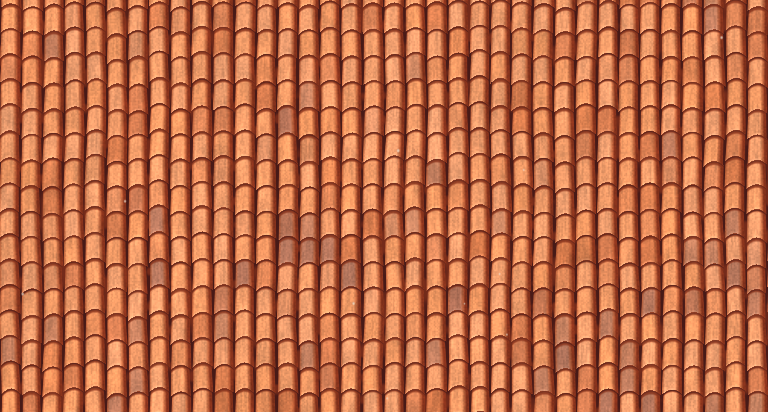
Give the GLSL for this texture, as a WebGL 1 fragment shader.

```glsl
precision highp float;

uniform vec2 u_resolution;

const vec2 TILE_COUNT = vec2(36.0, 16.0);
const float ROW_PHASE = 0.68;
const float ARCH_HEIGHT = 0.22;

const vec3 ORANGE = vec3(0.97, 0.61, 0.39);
const vec3 PALE_CLAY = vec3(0.95, 0.66, 0.50);
const vec3 TERRACOTTA = vec3(0.76, 0.37, 0.21);
const vec3 RUST = vec3(0.53, 0.20, 0.11);
const vec3 GAP_BROWN = vec3(0.28, 0.10, 0.09);
const vec3 DUSTY = vec3(0.66, 0.43, 0.35);
const vec3 FLECK = vec3(0.92, 0.87, 0.80);

float hash(vec2 p) {
  vec3 q = fract(vec3(p.xyx) * 0.1031);
  q += dot(q, q.yzx + 33.33);
  return fract((q.x + q.y) * q.z);
}

float noise(vec2 p) {
  vec2 cell = floor(p);
  vec2 f = fract(p);
  f = f * f * (3.0 - 2.0 * f);
  float low = mix(hash(cell), hash(cell + vec2(1.0, 0.0)), f.x);
  float high = mix(hash(cell + vec2(0.0, 1.0)), hash(cell + vec2(1.0)), f.x);
  return mix(low, high, f.y);
}

// Signed variation in the range -0.5 to 0.5
float vary(vec2 id, float seed) {
  return hash(id + seed) - 0.5;
}

// Fired clay tint of one tile; dusty tiles gather in patches and low rows
vec3 clayColor(vec2 id, float height) {
  float patchy = noise(id * vec2(0.35, 0.22) + 9.0);
  vec3 clay = mix(ORANGE, PALE_CLAY, 0.6 * hash(id + 3.7));
  clay = mix(clay, TERRACOTTA, 0.5 * smoothstep(0.72, 1.0, hash(id + 19.1)));
  float dust = hash(id + 41.3) + 0.3 * (patchy - 0.5) - 0.14 * height;
  return mix(clay, DUSTY, 0.85 * smoothstep(0.74, 1.0, dust)) * (0.95 + 0.09 * patchy);
}

// Rounded cross-section lit from the left; s runs from -1 to 1
vec3 shadeBarrel(vec3 clay, float s) {
  vec3 side = mix(TERRACOTTA, clay * 0.76, 0.3);
  vec3 color = mix(side, clay, smoothstep(-1.0, -0.7, s));
  color = mix(color, side, smoothstep(0.25, 0.58, s));
  return mix(color, RUST, smoothstep(0.52, 0.8, s));
}

// Sparse round flecks of lichen and mortar
float fleckMask(vec2 p, float blur) {
  vec2 g = p * 2.5;
  vec2 cell = floor(g);
  vec2 center = 0.3 + 0.4 * vec2(hash(cell + 5.1), hash(cell + 8.9));
  float radius = mix(0.06, 0.16, hash(cell + 13.7));
  float spot = 1.0 - smoothstep(radius - blur, radius + blur, length(fract(g) - center));
  return spot * step(0.996, hash(cell + 27.3));
}

void main() {
  vec2 uv = gl_FragCoord.xy / u_resolution;
  vec2 p = uv * TILE_COUNT;
  vec2 pixel = TILE_COUNT / u_resolution;

  // Nearly straight columns
  float x = p.x + 0.12 * (noise(vec2(p.x * 0.5, p.y * 0.25)) - 0.5);
  float column = floor(x);
  float across = x - column - 0.5;

  // Overlapping rows with arched lower edges
  float slip = 0.26 * vary(vec2(column, 2.0), 7.0)
             + 0.16 * (noise(vec2(column * 7.0, p.y * 0.5)) - 0.5);
  float arch = ARCH_HEIGHT * (1.0 - 4.0 * across * across);
  float y = p.y - ROW_PHASE - slip - arch;
  float row = floor(y);
  float along = y - row;
  vec2 id = vec2(column, row) + 50.0;

  // Slightly tapered and offset body
  float center = -0.01 + 0.05 * vary(id, 11.0) + 0.07 * vary(id, 23.0) * (along - 0.5);
  float halfWidth = mix(0.465, 0.43, along) + 0.015 * vary(id, 31.0);
  float s = (across - center) / halfWidth;
  float body = 1.0 - smoothstep(-pixel.x * 0.6, pixel.x * 0.6, abs(across - center) - halfWidth);

  vec3 color = shadeBarrel(clayColor(id, uv.y), s);

  // Pitted grain, stains and lengthwise scratches
  float stain = noise(p * vec2(2.2, 1.5) + 70.0);
  float grain = noise(p * vec2(14.0, 16.0));
  float scratch = noise(vec2(s * 6.0 + id.x * 9.0, along * 1.2 + id.y * 5.0));
  color *= 1.0 + 0.12 * (stain - 0.5) + 0.15 * (grain - 0.5) + 0.14 * (scratch - 0.5);

  // Bright lip at the lower end, thin shadow under the tile above
  float lip = 1.0 - smoothstep(0.03, 0.1, along);
  color += 0.06 * lip * (1.0 - smoothstep(0.1, 0.6, s));
  float shadowWidth = 0.07 + 0.06 * vary(id, 61.0);
  float shadow = smoothstep(0.9 - shadowWidth, 1.0 - shadowWidth, along);
  color = mix(color, RUST, 0.85 * shadow);
  float rim = smoothstep(0.94 - pixel.y, 0.94 + pixel.y, along)
            * (1.0 - smoothstep(1.0 - pixel.y, 1.0, along));
  color = mix(color, GAP_BROWN, rim * mix(0.35, 0.8, hash(id + 83.0)));

  // Deep channels between columns, broken by lighter debris
  float debris = smoothstep(0.55, 0.9, noise(p * vec2(3.0, 2.2) + 20.0));
  vec3 channel = mix(GAP_BROWN, RUST, 0.7 * debris);
  color = mix(channel, color, body);

  color = mix(color, FLECK, 0.75 * fleckMask(p, 2.5 * pixel.x));
  gl_FragColor = vec4(clamp(color, 0.0, 1.0), 1.0);
}
```
